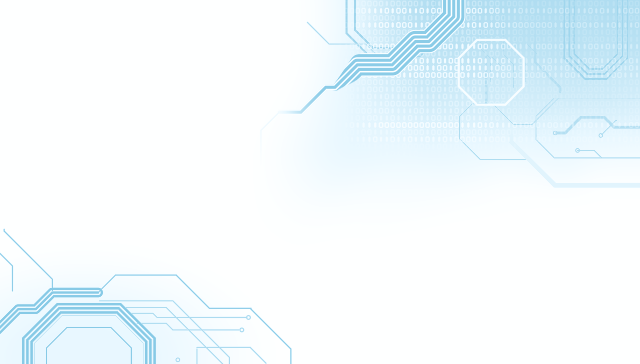
A Shadertoy shader for this background:

```glsl
const vec3 WHITE = vec3(.995, 1, 1), PALE = vec3(.91, .97, 1), DEEP = vec3(.44, .75, .88);
const float VIEW_HEIGHT = 4.38; // canvas height in drawing units
const float THIN = .008, THICK = .02; // half widths of lines
const float BUNDLE_STEP = .055; // spacing of parallel lines
const vec2 GLYPH = vec2(.07, .086);
float pixel, path; // path: distance to the lines gathered so far
vec2 p;

vec2 hash2(vec2 c) {
  return fract(sin(c * mat2(127.1, 311.7, 269.5, 183.3)) * 43758.5);
}

float corner(vec2 i, vec2 f, vec2 e) { return dot(hash2(i + e) * 2. - 1., f - e); }

float gradientNoise(vec2 x) {
  vec2 i = floor(x), f = x - i, u = f * f * (3. - 2. * f), e = vec2(0, 1);
  return mix(mix(corner(i, f, e.xx), corner(i, f, e.yx), u.x),
             mix(corner(i, f, e.xy), corner(i, f, e.yy), u.x), u.y);
}

float segment(vec2 x, vec2 a, vec2 b) {
  vec2 v = b - a;
  return length(x - a - v * clamp(dot(x - a, v) / max(dot(v, v), 1e-6), 0., 1.));
}

// Straight lead, diagonal, then straight to the end
void route(vec2 x, vec2 a, vec2 d, float lead) {
  vec2 s = d - a, b = a + vec2(sign(s.x) * lead, 0), c = b + vec2(sign(s.x) * abs(s.y), s.y);
  path = min(path, min(segment(x, a, b), min(segment(x, b, c), segment(x, c, d))));
}
void across(float x, float y, float toX, float toY, float lead) {
  route(p, vec2(x, y), vec2(toX, toY), lead);
}
void upright(float x, float y, float toX, float toY, float lead) {
  route(p.yx, vec2(y, x), vec2(toY, toX), lead);
}
void ring(float x, float y) { path = min(path, abs(length(p - vec2(x, y)) - .022)); }

float chamferBox(vec2 x, vec2 size, float cut) {
  vec2 q = abs(x) - size;
  return max(max(q.x, q.y), (q.x + q.y + cut) * .707);
}

float stroke(float d, float w) { return clamp((w - d) / pixel + .5, 0., 1.); }
float stripes(float d, float gap, float w) { return stroke(abs(d - gap * round(d / gap)), w); }

// Soft clouds of colour in two corners
float glow() {
  float n = .2 * gradientNoise(p * 1.4), left = mix(3.75, 2.95, smoothstep(0., 2., p.y));
  float upper = smoothstep(3.4, 5.4, p.x) * smoothstep(2.4, -.2, p.y + n);
  float veil = smoothstep(left, left + 1.3, p.x) * smoothstep(3., 1.6, p.y + .15 * (p.x - 4.) + n);
  float lower = smoothstep(1.1, .2, length((p - vec2(1, 4.3)) * vec2(.45, .75)));
  return .41 * upper + .17 * veil + .2 * lower;
}

// Rows of small abstract marks, some rows brighter
float glyphs() {
  vec2 cell = floor(p / GLYPH), f = p - (cell + .5) * GLYPH;
  float wide = step(.45, hash2(cell).x);
  float d = chamferBox(f, vec2(mix(.006, .02, wide), .028), .01);
  return stroke(mix(d, abs(d), wide), .007) * mix(.3, .75, step(.7, hash2(vec2(cell.y, 3)).y));
}

float upperCircuit() {
  path = abs(chamferBox(p - vec2(7.2, 1.54), vec2(.75, .36), .22));
  across(3.7, .27, 4.3, .53, 0.);
  across(4.3, .53, 4.7, .68, .1);
  across(5.93, 1.25, 6.4, 1.5, 0.);
  across(6.4, 1.5, 7.8, 1.18, 0.);
  upright(5.78, 1.92, 5.53, 1.4, 0.);
  across(5.53, 1.4, 5.87, 1.25, 0.);
  across(5.78, 1.92, 6.32, 1.92, 0.);
  across(6.95, 1.81, 7.5, 1.9, .2);
  across(7.24, 1.62, 7.42, 1.45, 0.);
  ring(7.23, 1.63);
  ring(6.68, 1.6);
  ring(6.95, 1.81);
  for (float i = 0.; i < 5.; i++) {
    float x = 5.78 + .14 * i, end = .5 + .75 * hash2(vec2(i, 7)).x;
    upright(x, -.1, x + .12, end + .3, end);
  }
  float ink = .58 * stroke(path, THIN);
  path = 9.;
  upright(6.44, -.1, 6.74, 1.1, .85);
  across(6.7, 1.6, 7.25, 1.41, .1);
  across(7.25, 1.41, 7.8, 1.53, .02);
  upright(5.85, -.1, 5.85, 1.25, 0.);
  ink = max(ink, .55 * stroke(path, THICK));
  path = 9.;
  across(6.15, 1.7, 7.8, 2.23, 0.);
  upright(6.15, 1.25, 6.15, 1.7, 0.);
  ink = max(ink, .25 * stroke(path, .03));
  float basin = chamferBox(p - vec2(4.75, 0), vec2(.58, .68), .28);
  float socket = chamferBox(p - vec2(7.17, 0), vec2(.38, .95), .25);
  ink = max(ink, .68 * stripes(basin, .1, .014) * stroke(abs(basin + .05), .08));
  return max(ink, .68 * stripes(socket, .06, .014) * stroke(abs(socket + .06), .09));
}

float lowerCircuit() {
  path = 9.;
  across(.63, 3.52, 2.12, 3.31, .55);
  across(2.12, 3.31, 3.02, 3.71, 0.);
  upright(3.5, 4.5, 3.02, 3.71, .3);
  upright(.63, 3.5, .05, 2.76, .14);
  upright(.15, 3.5, 0., 3.05, .3);
  float ink = .8 * stroke(path, THIN);
  path = 9.;
  across(1.55, 3.77, 2.97, 3.82, .29);
  across(1.65, 3.89, 2.89, 3.97, .35);
  across(2.37, 4.18, 3.2, 4.37, .64);
  upright(2.37, 4.2, 2.37, 4.5, 0.);
  for (float k = 0.; k < .1; k += .08) {
    upright(2.76 - k, 4.5, 2.08 - k, 3.62 + k, .2 - k);
    across(1.2 + 4. * k, 3.62 + k, 2.08 - k, 3.62 + k, 0.);
  }
  ring(2.99, 3.82);
  ring(2.91, 3.97);
  ring(2.14, 4.33);
  ink = max(ink, .6 * stroke(path, THIN));
  path = 9.;
  across(-.2, 4.14, .43, 3.72, 0.);
  across(.43, 3.72, 1.18, 3.52, 0.);
  float hub = chamferBox(p - vec2(1.07, 4.5), vec2(.79, .84), .41);
  float bands = max(stripes(hub, .05, .016) * stroke(abs(hub + .06), .08), stroke(abs(hub + .28), THIN));
  return max(ink, .85 * max(bands, stripes(path, .045, .015) * stroke(path, .065)));
}

void mainImage(out vec4 fragColor, in vec2 fragCoord) {
  pixel = VIEW_HEIGHT / iResolution.y;
  p = vec2(fragCoord.x, iResolution.y - fragCoord.y) * pixel;
  float tint = max(glow(), max(upperCircuit(), lowerCircuit()));
  // White marks and octagon
  float light = glyphs() * smoothstep(4., 4.6, p.x) * smoothstep(1.95, 1.5, p.y) * mix(1., .4, smoothstep(5.6, 6.4, p.x));
  float octagon = abs(chamferBox(p - vec2(5.91, .87), vec2(.39), .22));
  tint *= 1. - max(light, .85 * stroke(octagon, .013));
  // Main bundle, narrowing and fading to the left
  path = 9.;
  upright(5.46, -.2, 5.16, .5, .4);
  across(5.16, .5, 4.3, .78, .16);
  across(4.3, .78, 3.92, 1.05, 0.);
  across(3.92, 1.05, 3.36, 1.35, 0.);
  float cover = stroke(path, mix(.03, .14, smoothstep(3.95, 4.4, p.x))) * smoothstep(3.2, 3.95, p.x);
  tint = mix(tint, .82 * stripes(path, BUNDLE_STEP, .019), cover);
  path = 9.;
  upright(3.14, 2.15, 3.36, 1.35, .58);
  tint = max(tint, .15 * stroke(path, THIN) * smoothstep(2.15, 1.4, p.y));
  vec3 colour = mix(WHITE, PALE, min(tint * 5., 1.));
  fragColor = vec4(mix(colour, DEEP, clamp((tint - .2) / .8, 0., 1.)), 1);
}
```
